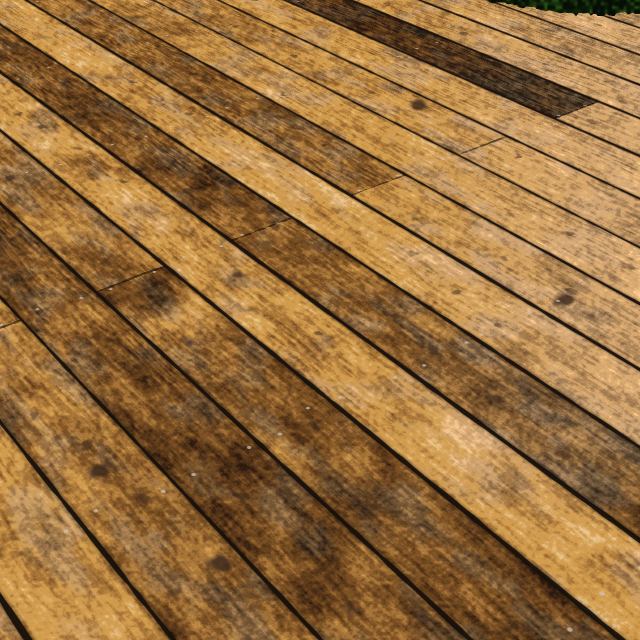
Reproduce this texture procedurally as a three.js fragment shader.

```glsl
#define VANISH vec2(-1.0456, 1.6536)
#define HORIZON_TILT 0.05
#define PLANK_WIDTH 0.128
#define JOIST_SPACING 0.70
#define JOIST_IN_PLANKS 3.4
#define GAP_HALF 0.023
#define BLOTCH_GAIN 0.28
#define PATCH_GAIN 0.42
#define FIBRE_GAIN 0.48
#define GRIT_GAIN 0.46
#define SOFT 0.0012

varying vec2 vUv;

float hash(vec2 p) {
  vec3 q = fract(vec3(p.xyx) * 0.1031);
  q += dot(q, q.yzx + 33.33);
  return fract((q.x + q.y) * q.z);
}
float noise(vec2 p) {
  vec2 i = floor(p), f = fract(p);
  f = f * f * (3.0 - 2.0 * f);
  return mix(mix(hash(i), hash(i + vec2(1, 0)), f.x),
             mix(hash(i + vec2(0, 1)), hash(i + vec2(1, 1)), f.x), f.y);
}
// Fractal noise centred on zero
float fbm(vec2 p) {
  float sum = 0.0, amp = 0.5;
  for (int i = 0; i < 5; i++) {
    sum += amp * (noise(p) - 0.5);
    p = mat2(1.6, 1.2, -1.2, 1.6) * p + 7.3;
    amp *= 0.5;
  }
  return sum;
}
// Stain level of each board; odd planks are cut in two at joist zero
float plankTone(float id, bool nearHalf) {
  if (id == 2.0) return 0.43;
  if (id < 2.0) return id == 1.0 ? 0.55 : 0.66;
  if (mod(id, 2.0) < 0.5) return 0.74;
  if (nearHalf) return id < 6.0 ? 0.48 : 0.73;
  if (id == 5.0) return 0.39;
  if (id == 11.0) return 0.2;
  return id < 8.0 ? 0.55 : 0.68;
}
vec3 woodColor(float t) {
  vec3 c = mix(vec3(0.17, 0.10, 0.06), vec3(0.34, 0.21, 0.095), smoothstep(0.0, 0.25, t));
  c = mix(c, vec3(0.49, 0.32, 0.14), smoothstep(0.2, 0.43, t));
  c = mix(c, vec3(0.66, 0.46, 0.22), smoothstep(0.4, 0.6, t));
  c = mix(c, vec3(0.82, 0.61, 0.30), smoothstep(0.58, 0.8, t));
  return mix(c, vec3(0.91, 0.77, 0.56), smoothstep(0.82, 1.1, t));
}
// Soft stain on one plank, centred at a joist coordinate
float stain(vec2 deck, float id, float joist, float size) {
  float d = (deck.x - joist) / size;
  return step(abs(deck.y - id - 0.5), 0.5) * exp(-d * d);
}
float knot(vec2 centre, float radius) {
  float wobble = 0.6 * noise(vUv * 90.0) + 0.65;
  return 1.0 - smoothstep(0.5, 1.3, length((vUv - centre) * vec2(1.0, 1.5)) / (radius * wobble));
}
void main() {
  // Perspective: planks counted across, joists counted along
  vec2 d = vec2(vUv.x - VANISH.x, VANISH.y - vUv.y);
  float h = d.y + HORIZON_TILT * d.x;
  float plank = (d.x / h - 0.638) / PLANK_WIDTH;
  float along = (3.045 - (3.711 - vUv.x) / h) / JOIST_SPACING;
  float id = floor(plank), across = fract(plank);
  bool odd = mod(id, 2.0) > 0.5, nearHalf = odd && along > 0.0;
  vec2 board = vec2(along * JOIST_IN_PLANKS, plank);
  vec2 q = board + vec2(id * 17.3 + (nearHalf ? 41.0 : 0.0), id * 3.7);
  float soft = SOFT * length(vec2(d.x, h - HORIZON_TILT * d.x)) / (h * h * PLANK_WIDTH);

  // Weathering, fibres, growth rings and grit
  float tone = plankTone(id, nearHalf);
  float worn = mix(1.3, 0.8, smoothstep(3.5, 8.0, id));
  float fibre = fbm(q * vec2(3.5, 24.0)), blotch = fbm(q * vec2(0.8, 1.5));
  float rings = sin(60.0 * across + 50.0 * fbm(q * vec2(0.55, 1.3)) + 4.0 * fibre);
  tone += worn * (BLOTCH_GAIN * blotch + PATCH_GAIN * fbm(q * vec2(2.2, 4.0) + 19.0));
  tone += FIBRE_GAIN * fibre + GRIT_GAIN * fbm(vUv * vec2(150.0, 190.0));
  tone += 0.05 * rings * smoothstep(0.4, 0.65, noise(q * vec2(0.5, 0.9) + 11.0));

  // Dark and worn stretches of single boards
  vec2 deck = vec2(along + 0.35 * fbm(q * 2.0), plank);
  tone -= 0.17 * stain(deck, 7.0, -1.62, 0.45) + 0.12 * stain(deck, 7.0, -0.8, 0.25);
  tone -= 0.18 * stain(deck, 3.0, 0.1, 0.13) + 0.10 * stain(deck, 3.0, 0.75, 0.15);
  tone -= 0.10 * stain(deck, 3.0, 1.45, 0.2) + 0.16 * stain(deck, 3.0, 2.0, 0.3);
  tone -= 0.11 * stain(deck, 2.0, 1.05, 0.3) + 0.11 * stain(deck, 5.0, 1.75, 0.4);
  tone -= 0.12 * stain(deck, 8.0, -2.2, 0.5) + 0.10 * stain(deck, 9.0, -1.9, 0.35);
  tone -= 0.12 * stain(deck, 4.0, 0.72, 0.1) + 0.09 * stain(deck, 1.0, 1.5, 0.3);
  tone += 0.18 * stain(deck, 3.0, 0.38, 0.16) + 0.08 * stain(deck, 6.0, 0.0, 0.6);
  vec3 color = woodColor(tone);

  // Grey weathering, strongest toward the sunlit side
  float bleach = smoothstep(0.55, 1.0, vUv.x) * smoothstep(0.1, 0.4, vUv.y);
  float dust = smoothstep(-0.02, 0.2, fbm(q * vec2(1.8, 3.2) + 63.0));
  float light = dot(color, vec3(0.3, 0.59, 0.11));
  color = mix(color, light * vec3(1.22, 0.97, 0.70), min(0.9, 0.6 * dust + 0.75 * bleach));
  color *= 1.0 + 0.07 * bleach;

  // Small scattered knots and a few large ones
  vec2 cell = vec2(floor(board.x), id);
  vec2 toKnot = vec2(fract(board.x), across) - 0.25 - 0.5 * vec2(hash(cell + 4.0), hash(cell + 8.0));
  float ragged = length(toKnot * vec2(0.7, 1.0)) + 0.12 * (noise(q * 14.0) - 0.5);
  float dark = 0.6 * step(0.55, hash(cell + 21.0)) * (1.0 - smoothstep(0.01, 0.08, ragged));
  dark = max(dark, max(knot(vec2(0.883, 0.531), 0.018), knot(vec2(0.157, 0.264), 0.019)));
  dark = max(dark, max(knot(vec2(0.345, 0.120), 0.021), knot(vec2(0.653, 0.835), 0.013)));
  color = mix(color, vec3(0.21, 0.14, 0.11), 0.8 * dark);

  // Paired nail heads over each joist
  float joist = floor(along + 0.5), side = step(0.5, across);
  vec2 nailId = vec2(joist + 20.0, id * 2.0 + side);
  vec2 toNail = vec2((along - joist) * JOIST_IN_PLANKS, across - mix(0.2, 0.8, side));
  float nail = length(toNail + 0.2 * (vec2(hash(nailId), hash(nailId + 9.0)) - 0.5));
  color = mix(color, vec3(0.8, 0.76, 0.72), 0.75 * (1.0 - smoothstep(0.022 - soft, 0.022 + soft, nail)));

  // Butt joints and open gaps between planks
  float joint = abs(along) * JOIST_IN_PLANKS + 0.03 * (noise(board * 14.0) - 0.5);
  if (odd) color *= 1.0 - 0.5 * (1.0 - smoothstep(0.005, 0.015 + soft, joint));
  float width = GAP_HALF * (0.75 + 0.6 * hash(vec2(floor(plank + 0.5), 3.0)));
  float edge = min(across, 1.0 - across) + 0.012 * (noise(board * vec2(6.0, 1.0)) - 0.5);
  color *= 1.0 - 0.22 * (1.0 - smoothstep(width, 0.07, edge));
  color = mix(color, vec3(0.09, 0.06, 0.04), 0.95 * (1.0 - smoothstep(width - soft, width + soft, edge)));

  // Foliage beyond the far corner
  float leaf = noise(vUv * 170.0);
  float hedge = 1.0 - 0.023 * smoothstep(0.74, 0.9, vUv.x) + 0.008 * (leaf - 0.4);
  vec3 leafColor = mix(vec3(0.02, 0.05, 0.02), vec3(0.16, 0.32, 0.07), leaf * leaf);
  color = mix(color, leafColor, smoothstep(-SOFT, SOFT, vUv.y - hedge) * step(0.76, vUv.x));
  gl_FragColor = vec4(color, 1.0);
}
```
